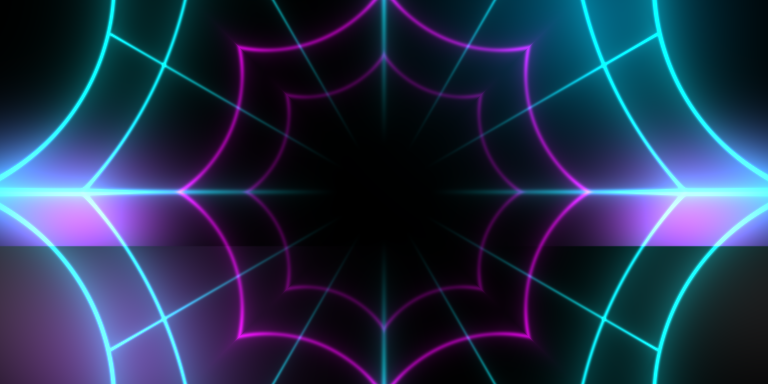
Give the GLSL for this background, as a WebGL 2 fragment shader.

```glsl
#version 300 es
precision highp float;
// Neon web on black: cyan arcs and spokes mirrored about both axes, with two
// eight-pointed magenta rings inside. Soft Gaussian hazes colour the sides,
// and a hard horizontal edge cuts the pink light below the middle line.
#define CYAN vec3(0.04, 0.86, 0.90)
#define MAGENTA vec3(0.50, 0.0, 0.50)
#define PINK vec3(0.78, 0.22, 0.92)
#define VIOLET vec3(0.38, 0.16, 0.48)
#define BLUE vec3(0.16, 0.27, 0.50)
#define TEAL vec3(0.0, 0.27, 0.38)
#define GREY vec3(0.15, 0.135, 0.14)
#define CUT_HEIGHT -0.141
#define ARC_GLOW 0.065
#define POINTS 8.0

uniform vec2 u_resolution;
out vec4 outColor;

const float PI = 3.14159265;

// Soft elliptical spot of light
float haze(vec2 p, vec2 center, vec2 size) {
  vec2 q = (p - center) / size;
  return exp(-dot(q, q));
}

// Bright core with a wide exponential halo
float neon(float d, float core, float halo, float haloGain) {
  float k = d / core;
  return exp(-k * k) + haloGain * exp(-d / halo);
}

float arcDistance(vec2 p, vec2 center, float radius) {
  return abs(length(p - center) - radius);
}

// Ring of inward-bowed arcs meeting in cusps
float cuspRing(vec2 p, float size) {
  float sector = 2.0 * PI / POINTS;
  float r = length(p) / size;
  float a = mod(atan(p.y, p.x), sector) - 0.5 * sector;
  float d = arcDistance(r * vec2(cos(a), sin(a)), vec2(0.797, 0.0), 0.367);
  float cusp = smoothstep(0.6, 1.0, abs(a) / (0.5 * sector));
  float nearSide = 1.0 - smoothstep(0.58, 0.72, r);
  return neon(d * size, 0.006, 0.024, 0.45) * (0.75 + 0.3 * cusp) * nearSide;
}

// Spokes every 30 degrees in one quadrant, fading toward the hub
float spokes(vec2 q) {
  float light = 0.0;
  for (int i = 0; i < 4; i++) {
    float a = float(i) * PI / 6.0;
    vec2 dir = vec2(cos(a), sin(a));
    float along = dot(q, dir);
    float across = abs(q.x * dir.y - q.y * dir.x);
    bool onAxis = i == 0 || i == 3;
    float fade = pow(clamp((along - 0.12) / 0.68, 0.0, 1.0), 1.3);
    float end = onAxis ? 1.0 : 1.0 - smoothstep(0.818, 0.828, along);
    float line = onAxis ? neon(across, 0.007, 0.032, 0.55)
                        : neon(across, 0.004, 0.018, 0.2) * 0.8;
    light += line * fade * end;
  }
  return light;
}

void main() {
  vec2 p = (gl_FragCoord.xy - 0.5 * u_resolution) / u_resolution.y;
  vec2 q = abs(p);
  float pixel = 1.0 / u_resolution.y;
  float aboveCut = smoothstep(-pixel, pixel, p.y - CUT_HEIGHT);
  float belowCut = 1.0 - aboveCut;
  float upper = smoothstep(-pixel, pixel, p.y);

  // Background hazes
  vec3 color = TEAL * haze(p, vec2(0.52, 0.47), vec2(0.33, 0.30));
  vec2 side = vec2(q.x, p.y);
  float pinkLow = haze(side, vec2(0.78, -0.07), vec2(0.21, 0.14));
  float pinkHigh = 0.55 * haze(side, vec2(0.78, 0.0), vec2(0.24, 0.14));
  color += PINK * mix(pinkLow, pinkHigh, upper) * aboveCut;
  color += BLUE * haze(side, vec2(1.0, 0.0), vec2(0.22, 0.15)) * aboveCut;
  color += VIOLET * haze(p, vec2(-0.67, -0.42), vec2(0.32, 0.30)) * belowCut;
  color += GREY * haze(p, vec2(-1.0, -0.24), vec2(0.32, 0.30)) * belowCut;
  color += 0.7 * GREY * haze(p, vec2(1.0, -0.26), vec2(0.28, 0.24)) * belowCut;

  // Magenta rings
  color += MAGENTA * (cuspRing(p, 1.0) + 0.45 * cuspRing(p, 0.67));

  // Cyan arcs and spokes
  float outer = arcDistance(q, vec2(1.284, 0.544), 0.581);
  float inner = arcDistance(q, vec2(1.604, 0.760), 1.117);
  float web = neon(outer, 0.0055, ARC_GLOW, 0.36);
  web += 0.8 * neon(inner, 0.005, ARC_GLOW, 0.32);
  color += CYAN * (web + spokes(q));

  outColor = vec4(min(color, 1.0), 1.0);
}
```
